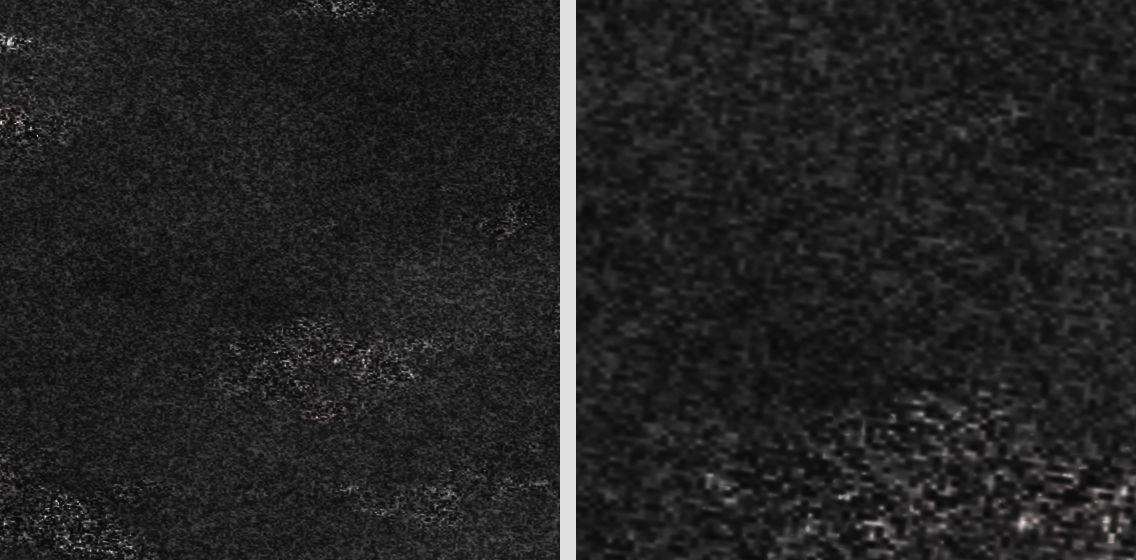
Left, the full canvas; right, a detail of the centre.
Reproduce this texture procedurally as a WebGL 1 fragment shader.

```glsl
precision highp float;

// Charcoal stone: fine, slightly flattened grain over faint horizontal clouds.
// Warped noise gathers the grain into ragged streaks where it grows coarser,
// brighter and a little warm; an exponential tone curve makes sparse glints.

uniform vec2 u_resolution;

float hash(vec2 cell) {
  vec3 q = fract(cell.xyx * 0.1031);
  q += dot(q, q.yzx + 33.33);
  return fract((q.x + q.y) * q.z);
}

float valueNoise(vec2 p) {
  vec2 cell = floor(p);
  vec2 f = fract(p);
  f = f * f * (3.0 - 2.0 * f);
  float low = mix(hash(cell), hash(cell + vec2(1.0, 0.0)), f.x);
  float high = mix(hash(cell + vec2(0.0, 1.0)), hash(cell + 1.0), f.x);
  return mix(low, high, f.y);
}

// Layered noise in 0..1, turned a little at each octave to hide the lattice
float fbm(vec2 p) {
  float sum = 0.0;
  float weight = 0.5;
  for (int i = 0; i < 5; i++) {
    sum += weight * valueNoise(p);
    p = mat2(0.96, 0.28, -0.28, 0.96) * p * 2.03 + 17.3;
    weight *= 0.54;
  }
  return sum / 1.037;
}

// Fine grain centred on zero, in three sizes
float stoneGrain(vec2 p) {
  p = mat2(0.99, 0.12, -0.12, 0.99) * p + 3.0;
  float fine = valueNoise(p * vec2(240.0, 310.0));
  float medium = valueNoise(p * vec2(125.0, 185.0) + 41.0);
  float coarse = valueNoise(p * vec2(52.0, 84.0) + 87.0);
  return 0.58 * fine + 0.29 * medium + 0.13 * coarse - 0.5;
}

void main() {
  vec2 p = gl_FragCoord.xy / min(u_resolution.x, u_resolution.y);

  // Broad clouds and the ragged streaks of rough stone
  float cloud = fbm(p * vec2(3.0, 5.0) + 5.7) - 0.5;
  vec2 warp = vec2(fbm(p * 9.0 + 21.0), fbm(p * 9.0 + 63.0)) - 0.5;
  float streak = fbm(p * vec2(4.5, 10.0) + warp * 0.9 + 11.0);
  float rough = smoothstep(0.53, 0.80, streak);

  // Grain strength follows the roughness
  float grain = stoneGrain(p);
  float exposure = grain * (2.0 + 2.6 * rough) + cloud * 0.9 + rough * 0.32;
  float shade = 0.118 * exp(exposure);

  // Isolated pale crystals inside the rough streaks
  float crystal = valueNoise(p * vec2(210.0, 250.0) + 130.0);
  shade += 0.35 * rough * smoothstep(0.78, 0.98, crystal) * smoothstep(-0.05, 0.2, grain);

  // Near-neutral black with a warm cast on some rough areas
  float warmth = smoothstep(0.48, 0.68, fbm(p * vec2(5.0, 7.0) + 90.0));
  vec3 tint = mix(vec3(1.0), vec3(1.06, 0.97, 0.98), warmth * (0.25 + 0.75 * rough));
  gl_FragColor = vec4(min(shade, 0.85) * tint, 1.0);
}
```
